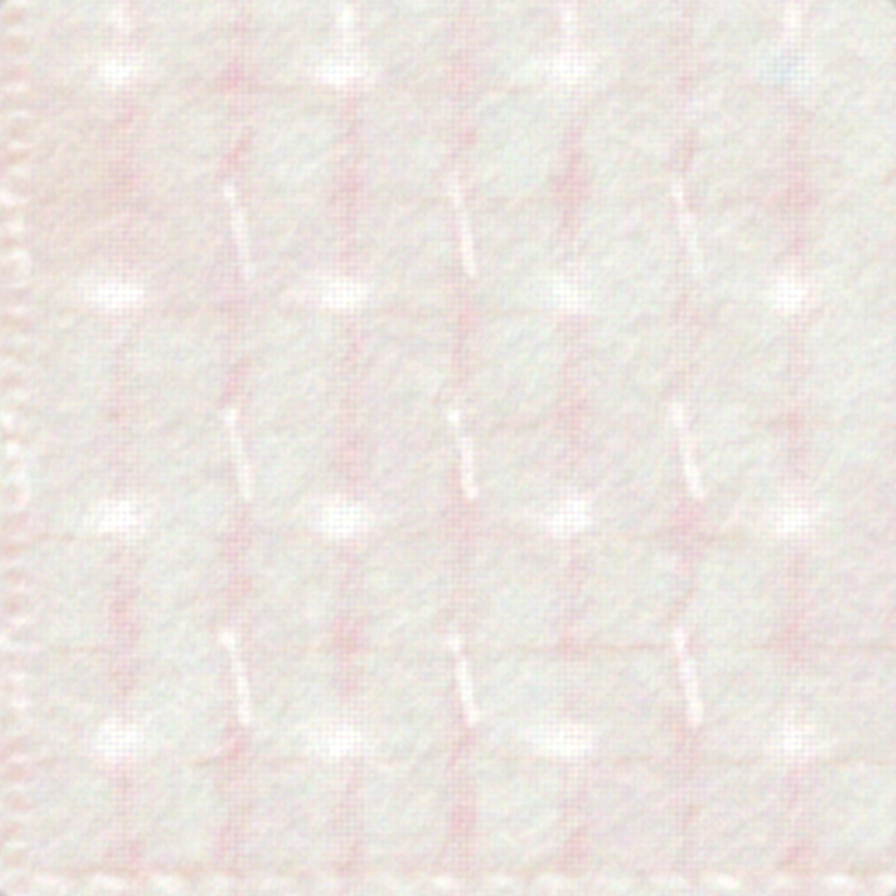
A WebGL 1 fragment shader for this texture:

```glsl
precision highp float;
uniform vec2 u_resolution;

#define REPEATS 4.0
#define GLOW_ORIGIN vec2(0.135, 0.172)
#define STREAK_ORIGIN vec2(0.266, 0.240)
#define SEAM_HEIGHT 0.151
#define RELIEF 0.085
#define COLOUR_GRAIN 0.065
#define CREAM vec3(0.918, 0.906, 0.876)
#define PALE vec3(0.926, 0.926, 0.904)
#define GREY_ROSE vec3(0.920, 0.892, 0.882)
#define PINK vec3(0.925, 0.800, 0.815)
#define PEACH vec3(0.905, 0.825, 0.785)
#define WHITE vec3(0.992, 0.988, 0.975)

float hash(vec2 p) {
  return fract(sin(dot(p, vec2(127.1, 311.7))) * 43758.5453);
}

float noise(vec2 p) {
  vec2 i = floor(p), f = fract(p);
  f = f * f * (3.0 - 2.0 * f);
  return mix(mix(hash(i), hash(i + vec2(1.0, 0.0)), f.x),
             mix(hash(i + vec2(0.0, 1.0)), hash(i + 1.0), f.x), f.y);
}

vec3 noise3(vec2 p) {
  return vec3(noise(p), noise(p + 40.3), noise(p + 80.7));
}

float fbm(vec2 p) {
  float sum = 0.0, gain = 0.533;
  for (int i = 0; i < 4; i++) {
    sum += gain * noise(p);
    p = p * 2.03 + 17.3;
    gain *= 0.5;
  }
  return sum;
}

float spot(vec2 p, vec2 radius) {
  p /= radius;
  return exp(-dot(p, p));
}

float stroke(vec2 p, vec2 a, vec2 b, float width) {
  vec2 ab = b - a;
  float d = length(p - a - ab * clamp(dot(p - a, ab) / dot(ab, ab), 0.0, 1.0));
  return 1.0 - smoothstep(width * 0.3, width * 1.7, d);
}

// Nearest cell centre: local offset in xy, cell number in zw
vec4 cell(vec2 p, vec2 origin, float count) {
  vec2 id = floor((p - origin) * count + 0.5);
  return vec4(p - origin - id / count, id);
}

void main() {
  vec2 uv = gl_FragCoord.xy / u_resolution;
  vec2 p = uv + 0.006 * (vec2(noise(uv * 45.0), noise(uv * 45.0 + 51.0)) - 0.5);
  vec2 slant = vec2(uv.x - 0.45 * uv.y, uv.y + 0.45 * uv.x);
  float wear = smoothstep(0.15, 0.85, noise(uv * 21.0 + 8.0));
  float brush = smoothstep(0.2, 0.8, noise(slant * vec2(110.0, 32.0)));

  // Cloudy paper, tinted panel by panel
  vec4 panel = cell(p, vec2(0.076, 0.088), REPEATS * 2.0);
  float tone = 0.5 * fbm(uv * 10.0) + 0.35 * fbm(uv * 28.0 + 30.0) + 0.15 * hash(panel.zw);
  vec3 col = mix(GREY_ROSE, CREAM, smoothstep(0.35, 0.50, tone));
  col = mix(col, PALE, smoothstep(0.46, 0.60, tone));
  col = mix(col, vec3(0.918, 0.860, 0.836), 0.85 * spot(uv - vec2(0.07, 0.79), vec2(0.17, 0.14)));
  float mint = spot(uv - vec2(0.59, 0.88), vec2(0.06)) + spot(uv - vec2(0.60, 0.66), vec2(0.05, 0.08));
  col = mix(col, vec3(0.905, 0.932, 0.905), 0.6 * mint);

  // Horizontal seams
  vec4 seam = cell(p, vec2(0.0, SEAM_HEIGHT), REPEATS * 2.0);
  float seamLine = 0.35 * exp(-pow(seam.y / 0.0035, 2.0)) + 0.25 * exp(-pow(seam.y / 0.014, 2.0));
  col = mix(col, PEACH, seamLine * wear);

  // Vertical rose bands, brushed on a slant
  vec4 band = cell(p, vec2(0.139, 0.0), REPEATS * 2.0);
  float onBand = exp(-pow(band.x / 0.019, 2.0)) * step(-0.5, band.z) * step(band.z, 6.5);
  col = mix(col, PINK, onBand * (0.22 + 0.45 * brush) * (0.5 + 0.5 * wear));

  // Rose knots, alternating between the two kinds of column
  vec4 glow = cell(p, GLOW_ORIGIN, REPEATS);
  vec4 knotA = cell(p, GLOW_ORIGIN + vec2(0.003, 0.123), REPEATS);
  vec4 knotB = cell(p, GLOW_ORIGIN + vec2(0.130, -0.008), REPEATS);
  float knots = spot(knotA.xy, vec2(0.020, 0.026)) * (0.5 + 0.5 * hash(knotA.zw + 3.0))
              + spot(knotB.xy, vec2(0.019, 0.028)) * (0.5 + 0.5 * hash(knotB.zw + 6.0));
  col = mix(col, PINK, clamp(knots * (0.3 + 0.45 * brush), 0.0, 1.0));
  float rust = spot(knotA.xy + vec2(0.008, 0.010), vec2(0.012, 0.007));
  col = mix(col, PEACH, 0.75 * rust * hash(knotA.zw + 9.0));

  // White streaks with a rose tail above
  vec4 streak = cell(p, STREAK_ORIGIN, REPEATS);
  float inside = step(-0.5, streak.w) * step(streak.w, 2.5) * step(streak.z, 2.5);
  float strength = inside * (0.75 + 0.25 * hash(streak.zw + 12.0));
  float tail = stroke(streak.xy, vec2(-0.024, 0.061), vec2(0.008, 0.106), 0.008);
  col = mix(col, mix(PEACH, PINK, wear), 0.6 * tail * (0.3 + 0.7 * brush));
  float thread = max(0.6 * stroke(streak.xy, vec2(-0.010, 0.044), vec2(0.002, 0.010), 0.005),
                     stroke(streak.xy, vec2(0.000, 0.018), vec2(0.010, -0.042), 0.0075));
  float bead = spot(streak.xy - vec2(-0.010, 0.047), vec2(0.010, 0.012));
  col = mix(col, WHITE, strength * clamp(thread * (0.6 + 0.35 * wear) + 0.9 * bead, 0.0, 1.0));
  float crest = spot(vec2(glow.x, uv.y - 0.978), vec2(0.011, 0.024));
  col = mix(col, WHITE, crest * (0.4 + 0.6 * hash(glow.zw + 15.0)));

  // Soft white glows carrying a fine weave
  float halo = spot(glow.xy, vec2(0.031, 0.027)) * (0.75 + 0.5 * noise(uv * 85.0))
             + 0.4 * spot(glow.xy + vec2(0.030, 0.0), vec2(0.035, 0.018)) * wear;
  halo *= 0.85 + 0.15 * hash(glow.zw + 20.0);
  float blue = spot(uv - vec2(0.873, 0.922), vec2(0.024));
  col = mix(col, WHITE, clamp(halo, 0.0, 0.97) * (1.0 - 0.7 * blue));
  col -= vec3(0.06, 0.025, 0.0) * blue;
  vec2 weave = sin(uv * 804.25);
  col += (0.005 + 0.014 * halo + 0.010 * onBand) * (weave.x * vec3(1.0, 0.3, 0.8) + weave.y * vec3(0.5, 0.8, 0.3));

  // Worn bottom and left edges
  vec4 pad = cell(p, vec2(0.059, 0.016), REPEATS * 4.0);
  float padWhite = spot(vec2(pad.x + 0.7 * (uv.y - 0.016), uv.y - 0.016), vec2(0.021, 0.010));
  col = mix(col, PEACH, 0.65 * exp(-pow((uv.y - 0.024) / 0.011, 2.0)) * (0.4 + 0.6 * wear));
  col = mix(col, WHITE, padWhite * (0.5 + 0.5 * hash(vec2(pad.z, 4.0))));
  vec4 stitch = cell(p, vec2(0.014, 0.012), REPEATS * 8.0);
  float stitchRow = spot(vec2(uv.x - 0.014, stitch.y), vec2(0.014, 0.008));
  col = mix(col, PEACH, 0.85 * stitchRow * (0.3 + 0.7 * hash(vec2(2.0, stitch.w))));
  col = mix(col, WHITE, 0.5 * spot(vec2(uv.x - 0.022, abs(stitch.y) - 0.015), vec2(0.014, 0.005)));

  // Embossed grain, colour flecks and dimmed corners
  vec2 grain = slant * vec2(64.0, 46.0);
  col += RELIEF * (fbm(grain) - fbm(grain + vec2(0.3, -0.3)));
  col += COLOUR_GRAIN * (0.3 * noise3(uv * 75.0) + 0.7 * noise3(uv * 185.0 + 9.0) - 0.5);
  vec2 corner = abs(uv - 0.5);
  col -= 0.12 * smoothstep(0.985, 1.0, corner.x + corner.y);
  gl_FragColor = vec4(clamp(col, 0.0, 1.0), 1.0);
}
```
